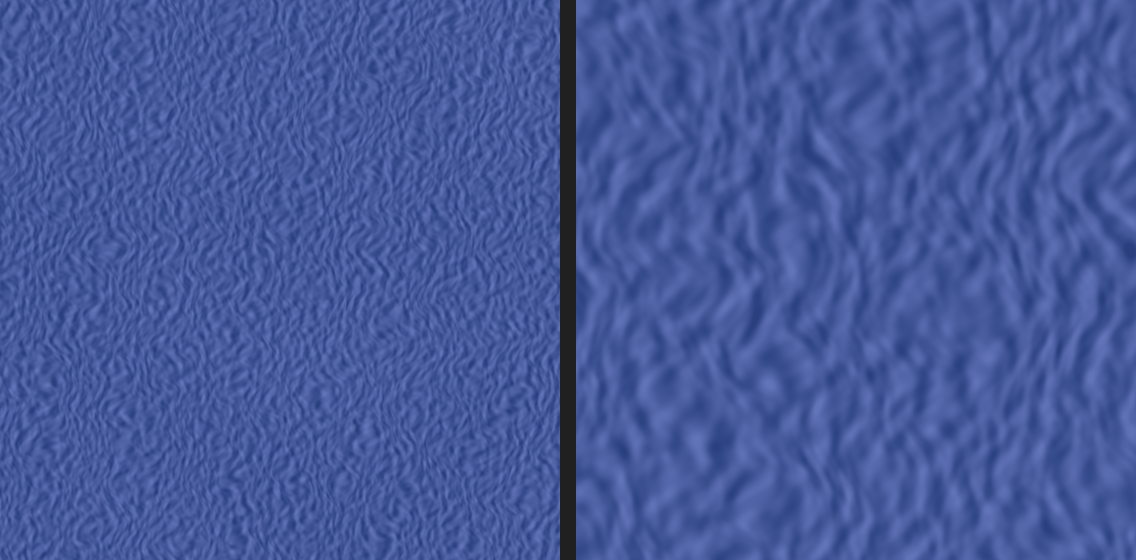
Left, the full canvas; right, a detail of the centre.
Give the GLSL for this texture, as a three.js fragment shader.

```glsl
// Blue leather-like grain: short, mostly upright wrinkles lit from the side.
varying vec2 vUv;

const vec3 BASE_BLUE = vec3(0.272, 0.350, 0.608);
const vec3 TONE_STEP = vec3(0.066, 0.061, 0.066);  // colour change per unit of relief
const vec2 GRAIN_CELLS = vec2(76.0, 56.0);         // grain cells across and up
const vec2 LIGHT_STEP = vec2(0.25, -0.05);         // half step of the slope, in cells

// Sine-free hash giving a random unit vector per lattice point
vec2 randomDirection(vec2 cell) {
  vec3 h = fract(cell.xyx * vec3(0.1031, 0.1030, 0.0973));
  h += dot(h, h.yzx + 33.33);
  return normalize(fract((h.xx + h.yz) * h.zy) - 0.4999);
}

// Smooth gradient noise, about -0.7 to 0.7
float gradientNoise(vec2 p) {
  vec2 cell = floor(p);
  vec2 f = p - cell;
  vec2 blend = f * f * f * (f * (f * 6.0 - 15.0) + 10.0);
  vec2 right = vec2(1.0, 0.0);
  vec2 up = vec2(0.0, 1.0);
  float a = dot(randomDirection(cell), f);
  float b = dot(randomDirection(cell + right), f - right);
  float c = dot(randomDirection(cell + up), f - up);
  float d = dot(randomDirection(cell + 1.0), f - 1.0);
  return mix(mix(a, b, blend.x), mix(c, d, blend.x), blend.y);
}

vec2 rotate(vec2 p, float angle) {
  float c = cos(angle);
  float s = sin(angle);
  return vec2(c * p.x - s * p.y, s * p.x + c * p.y);
}

// Slope of the noise surface toward the light
float litSlope(vec2 p, vec2 lightStep) {
  float rise = gradientNoise(p + lightStep) - gradientNoise(p - lightStep);
  return rise / (2.0 * length(lightStep));
}

// Gentle drift that makes the wrinkles lean either way
vec2 bendGrain(vec2 p, float amount) {
  float sideways = gradientNoise(p * 11.0 + 7.3);
  float finer = gradientNoise(p * 25.0 + 41.7);
  return p + vec2(sideways + 0.4 * finer, 0.3 * finer) * amount;
}

// Coarse wrinkles plus a finer layer turned off the first lattice
float grainRelief(vec2 p) {
  vec2 grain = p * GRAIN_CELLS;
  float coarse = litSlope(rotate(grain, 0.35) + 19.0, rotate(LIGHT_STEP, 0.35));
  float fine = litSlope(rotate(grain * 1.75, -0.5) + 83.0, rotate(LIGHT_STEP, -0.5));
  return coarse + 0.42 * fine;
}

void main() {
  float relief = grainRelief(bendGrain(vUv, 0.024));

  // Faint broad patches, then limit the strongest lights and shadows
  float patches = 0.22 * gradientNoise(vUv * 4.0 + 3.1);
  float tone = clamp(relief * 1.18 + patches, -1.7, 1.7);

  gl_FragColor = vec4(BASE_BLUE + TONE_STEP * tone, 1.0);
}
```
